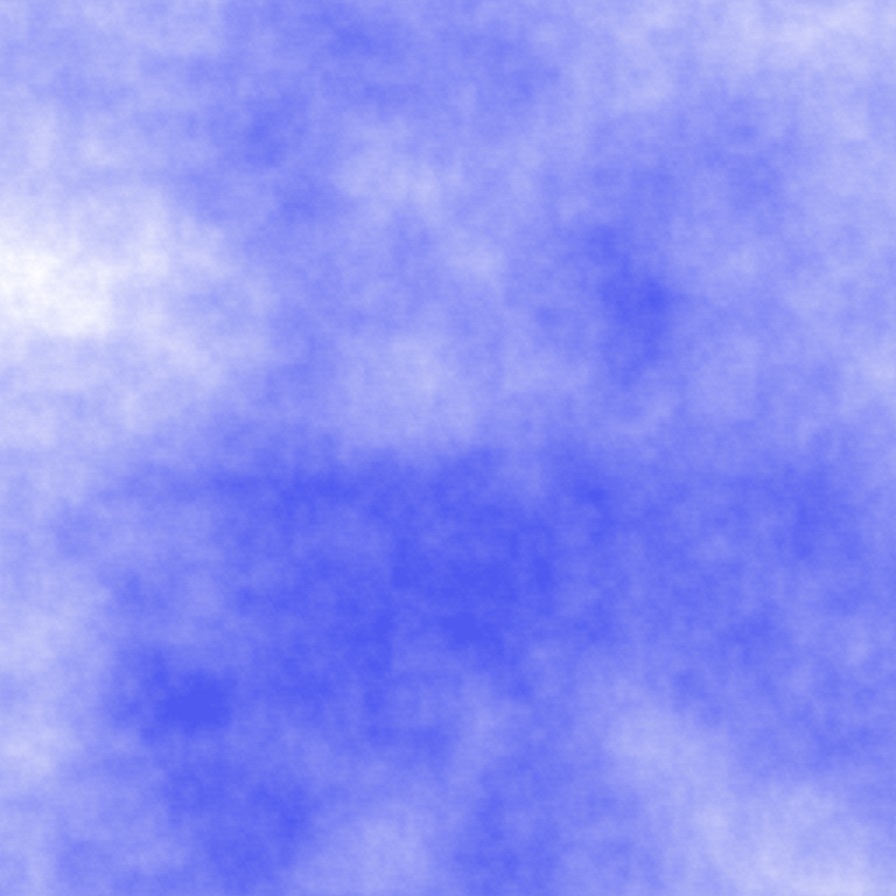
Reproduce this texture procedurally as a WebGL 2 fragment shader.

```glsl
#version 300 es
precision highp float;

uniform vec2 u_resolution;
out vec4 fragColor;

const int OCTAVES = 8;
const vec3 DEEP_BLUE = vec3(0.30, 0.34, 0.94);
const vec3 WHITE = vec3(1.0);

float hash(vec2 cell) {
    return fract(sin(dot(cell, vec2(127.1, 311.7))) * 43758.5);
}

// Smooth value noise on a unit grid, centred on zero
float valueNoise(vec2 p) {
    vec2 cell = floor(p);
    vec2 f = fract(p);
    vec2 blend = f * f * (3.0 - 2.0 * f);
    float low = mix(hash(cell), hash(cell + vec2(1.0, 0.0)), blend.x);
    float high = mix(hash(cell + vec2(0.0, 1.0)), hash(cell + vec2(1.0)), blend.x);
    return mix(low, high, blend.y) - 0.5;
}

// Layers of noise, from broad clouds down to fine grain
float cloudNoise(vec2 p, float gain) {
    float total = 0.0;
    float amplitude = 0.5;
    for (int i = 0; i < OCTAVES; i++) {
        total += amplitude * valueNoise(p);
        p = p * 2.0 + vec2(17.5, 31.5);
        amplitude *= gain;
    }
    return total;
}

// Soft elliptical patch of light
float glow(vec2 p, vec2 centre, vec2 radius) {
    vec2 d = (p - centre) / radius;
    return exp(-dot(d, d));
}

// Pale towards the borders, deep in the middle
float broadLight(vec2 p) {
    float border = smoothstep(0.2, 0.65, length((p - vec2(0.5, 0.45)) * vec2(1.0, 0.9)));
    float haze = glow(p, vec2(0.0, 0.78), vec2(0.2, 0.32));
    return 0.22 * border + 0.4 * haze;
}

void main() {
    vec2 uv = gl_FragCoord.xy / u_resolution;

    // Even response, so the grain stays visible in dark areas too
    float clouds = cloudNoise(uv * 4.0 + vec2(3.0, 7.5), 0.675);
    float whiteness = 0.225 + broadLight(uv) + 0.8 * clouds;

    vec3 colour = mix(DEEP_BLUE, WHITE, clamp(whiteness, 0.02, 1.0));
    fragColor = vec4(colour, 1.0);
}
```
